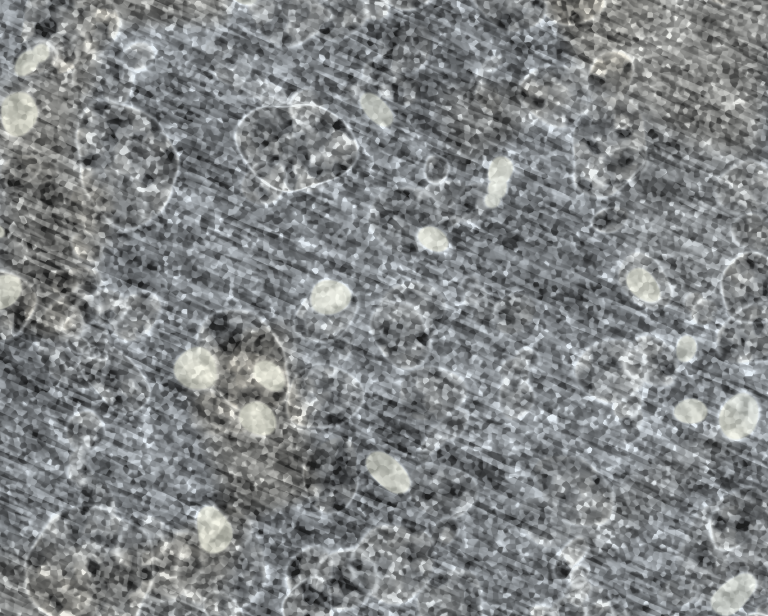
Write a Shadertoy shader that draws this texture.

```glsl
#define STONE_TONE 0.485
#define GRAIN_SCALE 135.0
#define GRAIN_CONTRAST 0.36
#define SCRATCH_DIR vec2(0.914, -0.406)
#define SCRATCH_CONTRAST 0.30
#define RIM_WIDTH 0.0052
#define RIM_GAIN 0.31
#define SOLID_SHARE 0.38
#define STONE_TINT vec3(0.965, 1.0, 1.03)
#define WARM_TINT vec3(1.04, 1.0, 0.91)
#define SHELL_WHITE vec3(0.84, 0.86, 0.84)

vec2 hash2(vec2 p) {
    vec3 h = fract(p.xyx * vec3(0.1031, 0.1030, 0.0973));
    h += dot(h, h.yzx + 33.33);
    return fract((h.xx + h.yz) * h.zy);
}

// Cellular noise: random tones blended around jittered cell points
float cellNoise(vec2 p) {
    vec2 base = floor(p);
    float total = 0.0, weight = 1e-4;
    for (int j = -1; j <= 1; j++)
    for (int i = -1; i <= 1; i++) {
        vec2 id = base + vec2(i, j);
        vec2 rnd = hash2(id);
        vec2 away = id + rnd - p;
        float w = exp(-8.0 * dot(away, away));
        total += w * fract(rnd.x * 17.0 + rnd.y * 31.0);
        weight += w;
    }
    return total / weight;
}

// Scattered chambered shells; returns rim, interior and solid masks
vec3 shells(vec2 p, float cell, float density, float seed) {
    vec3 marks = vec3(0.0);
    vec2 base = floor(p / cell);
    for (int j = -1; j <= 1; j++)
    for (int i = -1; i <= 1; i++) {
        vec2 id = base + vec2(i, j);
        vec2 place = hash2(id + seed);
        vec2 form = hash2(id + seed + 37.0);
        vec2 kind = hash2(id + seed + 71.0);
        if (kind.x > density) continue;

        float chambers = kind.y < 0.62 ? 1.0 : floor(2.0 + 7.5 * (kind.y - 0.62));
        float radius = cell * mix(0.2, 0.38, form.x) * (chambers > 1.0 ? 0.7 : 1.0);
        float angle = 6.2832 * form.y;
        float curl = 1.6 * (place.x - 0.5);
        float flatness = mix(1.0, 1.45, place.y);
        float width = RIM_WIDTH * mix(0.6, 1.15, fract(form.x * 13.0));
        float strength = mix(0.45, 1.0, fract(form.y * 19.0));
        float closed = smoothstep(0.2, 0.7, fract(place.x * 23.0));
        float solid = cell < 0.12 ? step(fract(kind.x * 57.0), SOLID_SHARE) : 0.0;
        vec2 center = cell * (id + 0.5 + 0.5 * (place - 0.5));

        for (int k = 0; k < 4; k++) {
            if (float(k) >= chambers) break;
            vec2 axis = vec2(cos(angle), sin(angle));
            vec2 q = p - center;
            q = vec2(dot(q, axis), flatness * dot(q, vec2(-axis.y, axis.x)));
            float d = length(q) - radius;
            float arc = mix(smoothstep(-0.7, 0.5, q.x / radius), 1.0, closed);
            float rim = exp(-d * d / (width * width)) * arc * strength;
            float inside = smoothstep(0.003, -0.003, d);
            marks = max(marks, vec3(rim, inside * strength, solid * inside));
            center += axis * radius * 1.2;
            radius *= 0.76;
            angle += curl;
        }
    }
    return marks;
}

void mainImage(out vec4 fragColor, in vec2 fragCoord) {
    vec2 p = fragCoord / iResolution.y;

    // Grain, directional scratches and broad clouds
    vec2 polish = vec2(dot(p, SCRATCH_DIR), dot(p, vec2(-SCRATCH_DIR.y, SCRATCH_DIR.x)));
    float grain = cellNoise(p * GRAIN_SCALE);
    float scratch = cellNoise(polish * vec2(17.0, 145.0) + 40.0);
    float mottle = cellNoise(p * 52.0 + 90.0);
    float cloud = cellNoise(p * 7.0 + 11.0);
    float stain = cellNoise(p * 4.5 + 63.0);

    // Three sizes of shell with wavy outlines
    vec2 bent = p + 0.006 * sin(p.yx * vec2(31.0, 27.0) + vec2(0.4, 2.1))
                  + 0.0022 * sin(p.yx * vec2(83.0, 71.0));
    vec3 marks = shells(bent, 0.28, 0.8, 5.0);
    marks = max(marks, shells(bent + 0.07, 0.17, 0.62, 141.0));
    marks = max(marks, shells(bent + 0.03, 0.10, 0.34, 263.0));

    // Stone tone: scratches fade inside shells, where the filling is rougher
    float tone = STONE_TONE + 0.13 * (cloud - 0.5);
    tone += GRAIN_CONTRAST * (grain - 0.5);
    tone += SCRATCH_CONTRAST * (scratch - 0.5) * mix(1.0, 0.45, marks.y);
    tone += (mottle - 0.5) * mix(0.13, 0.30, marks.y);
    tone += 0.12 * smoothstep(0.74, 0.92, grain) * smoothstep(0.4, 0.8, mottle);
    tone -= 0.12 * smoothstep(0.32, 0.1, mottle) * marks.y;
    tone += RIM_GAIN * marks.x * mix(0.65, 1.15, mottle);

    // Cool stone, warm stains and pale solid shells
    float warmth = 0.45 * smoothstep(0.6, 0.95, stain) + 0.3 * marks.y * mottle;
    vec3 color = clamp(tone, 0.12, 0.94) * mix(STONE_TINT, WARM_TINT, warmth);
    vec3 chalk = SHELL_WHITE + 0.22 * (mottle - 0.5) + 0.12 * (grain - 0.5);
    chalk *= mix(vec3(1.0), WARM_TINT, 0.5 * stain);
    color = mix(color, chalk, 0.8 * marks.z);

    fragColor = vec4(clamp(color, 0.0, 1.0), 1.0);
}
```
